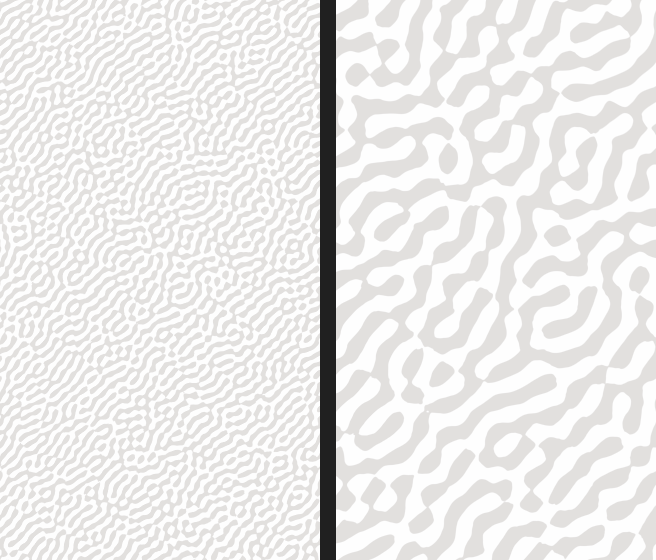
Left: the whole. Right: its middle third, enlarged.
Reproduce this pattern procedurally as a WebGL 1 fragment shader.

```glsl
precision highp float;

uniform vec2 u_resolution;

const float TAU = 6.2831853;
const float WAVELENGTH = 0.0165;    // stripe period, in canvas heights
const float WAVE_HEADING = -0.785;  // across the stripes
const int WAVE_COUNT = 24;
const int RING_SAMPLES = 8;
const vec3 PAPER = vec3(0.995, 0.995, 0.995);
const vec3 GREY = vec3(0.885, 0.877, 0.872);

float hash(float n) {
  n = fract(n * 0.1031);
  n *= n + 33.33;
  return fract(n * (n + n));
}

vec2 heading(float angle) {
  return vec2(cos(angle), sin(angle));
}

// Random waves of similar length: value in x, gradient in yz.
vec3 waveField(vec2 p) {
  vec3 sum = vec3(0.0);
  for (int i = 0; i < WAVE_COUNT; i++) {
    float n = float(i);
    float t = 2.0 * (n + hash(n + 7.3)) / float(WAVE_COUNT) - 1.0;
    float spread = t * (0.42 + 0.7 * t * t);
    float frequency = TAU * (0.9 + 0.2 * hash(n + 51.7));
    vec2 k = frequency * heading(WAVE_HEADING + spread);
    float phase = dot(k, p) + TAU * hash(n + 113.9);
    sum += vec3(cos(phase), -sin(phase) * k);
  }
  return sum * sqrt(2.0 / float(WAVE_COUNT));
}

// Soft limit that evens out strong and weak stripes.
vec3 saturate(vec3 field, float gain) {
  field *= gain;
  float root = inversesqrt(1.0 + field.x * field.x);
  return vec3(field.x * root, field.yz * root * root * root);
}

vec3 activator(vec2 p) {
  return saturate(waveField(p), 2.0);
}

// One reaction step: near ring inhibits, far ring supports.
vec3 react(vec2 p, float inhibition, float support) {
  vec3 near = vec3(0.0);
  vec3 far = vec3(0.0);
  for (int i = 0; i < RING_SAMPLES; i++) {
    float angle = TAU * float(i) / float(RING_SAMPLES);
    near += activator(p + 0.61 * heading(angle));
    far += activator(p + 1.12 * heading(angle + 0.39));
  }
  return activator(p) + (support * far - inhibition * near) / float(RING_SAMPLES);
}

// Slow drift of the stripe direction.
vec2 bend(vec2 p, float amount) {
  return p + amount * sin(p.yx * vec2(9.0, 11.0) + vec2(0.8, 2.1));
}

void main() {
  vec2 p = bend(gl_FragCoord.xy / u_resolution.y, 0.012) / WAVELENGTH;
  float pixel = 1.0 / (u_resolution.y * WAVELENGTH);

  // Signed distance to the stripe edge, in wavelengths
  vec3 pattern = react(p, 1.8, 0.8);
  float edge = (pattern.x + 0.08) / max(length(pattern.yz), 1.5);
  float white = smoothstep(-0.75 * pixel, 0.75 * pixel, edge);

  gl_FragColor = vec4(mix(GREY, PAPER, white), 1.0);
}
```
